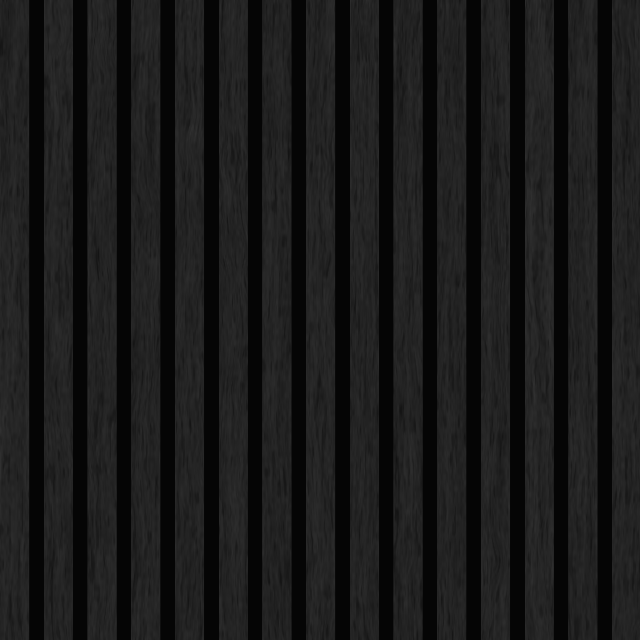
Reproduce this texture procedurally as a WebGL 2 fragment shader.

```glsl
#version 300 es
precision highp float;
// Upright black wood slats with fine grain, separated by dark gaps.
uniform vec2 u_resolution;
out vec4 outColor;

float hash(vec2 p) {
  vec3 q = fract(p.xyx * vec3(0.1031, 0.1030, 0.0973));
  q += dot(q, q.yzx + 33.33);
  return fract((q.x + q.y) * q.z);
}

float noise(vec2 p) {
  vec2 cell = floor(p), f = fract(p);
  f = f * f * (3.0 - 2.0 * f);
  return mix(mix(hash(cell), hash(cell + vec2(1, 0)), f.x),
             mix(hash(cell + vec2(0, 1)), hash(cell + vec2(1, 1)), f.x), f.y);
}

float fbm(vec2 p) {
  float sum = 0.0, weight = 0.5;
  for (int octave = 0; octave < 3; octave++) {
    sum += weight * noise(p);
    p = p * 2.03 + 17.7;
    weight *= 0.5;
  }
  return sum / 0.875;
}

// Brightness of the wood at p; seed gives each slat its own cut.
float woodGrain(vec2 p, float seed) {
  vec2 q = p + vec2(seed * 3.7, seed * 5.3);
  float figure = smoothstep(0.25, 0.8, noise(q * vec2(24.0, 2.5)));

  // Slow drift and short ripples bend the fibres.
  q.x += 0.022 * (fbm(q * vec2(9.0, 4.0)) - 0.5);
  q.x += 0.007 * figure * (noise(q * vec2(45.0, 22.0)) - 0.5);

  float bands = fbm(q * vec2(75.0, 2.5)) - 0.5;
  float fibres = fbm(q * vec2(230.0, 14.0)) - 0.5;
  float speckle = noise(q * vec2(460.0, 110.0)) - 0.5;

  // Thin wavy veins follow the level lines of a stretched noise.
  float level = noise(q * vec2(85.0, 7.0)) * 5.0;
  float vein = 1.0 - smoothstep(0.0, 0.24, abs(fract(level) - 0.5));
  float pores = smoothstep(0.62, 0.9, noise(q * vec2(330.0, 36.0) + 9.0));

  float shade = 0.140 + 0.035 * bands + 0.055 * fibres + 0.030 * speckle;
  shade += 0.016 * vein * figure * noise(q * vec2(120.0, 30.0));
  return shade - 0.030 * pores;
}

void main() {
  vec2 uv = gl_FragCoord.xy / u_resolution;
  float pixel = 1.0 / u_resolution.x;

  // Fifteen slats, the first and last flush with the canvas sides.
  float pitch = 0.0683, slatWidth = 0.0457;
  float slat = floor(uv.x / pitch);
  float x = uv.x - slat * pitch;
  float rightEdge = 1.0 - smoothstep(-0.5 * pixel, 0.5 * pixel, x - slatWidth);
  float leftEdge = slat < 0.5 ? 1.0 : smoothstep(-0.5 * pixel, 0.5 * pixel, x);

  // Each slat differs a little in tone and has faintly worn edges.
  float shade = woodGrain(uv, slat + 1.0);
  shade += 0.008 * (hash(vec2(slat, 4.0)) - 0.5);
  float edgeDistance = min(x, slatWidth - x);
  shade += 0.010 * (1.0 - smoothstep(0.0, 0.003, edgeDistance))
         * noise(vec2(slat * 7.0, uv.y * 60.0));

  vec3 wood = vec3(clamp(shade, 0.06, 0.26));
  vec3 gap = vec3(0.02);
  outColor = vec4(mix(gap, wood, leftEdge * rightEdge), 1.0);
}
```
